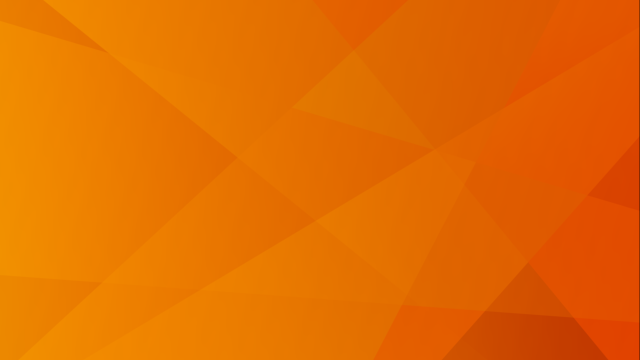
This background is drawn by a WebGL 1 fragment shader. Its source:

```glsl
precision highp float;
// Overlapping translucent orange facets cut by eight long diagonal edges.

uniform vec2 u_resolution;

// Signed distance to the line from a to b, positive on its left.
float lineDistance(vec2 p, vec2 a, vec2 b) {
  vec2 dir = normalize(b - a);
  return dir.x * (p.y - a.y) - dir.y * (p.x - a.x);
}

// Smooth coverage of the positive side of a line.
float side(float d) {
  float soft = 0.8 / u_resolution.y;
  return smoothstep(-soft, soft, d);
}

// Step across a line that fades away from it on both sides.
float crease(float d) {
  return (side(d) - 0.5) * exp(-4.0 * abs(d));
}

void main() {
  vec2 uv = gl_FragCoord.xy / u_resolution;
  vec2 p = vec2(uv.x * 16.0 / 9.0, uv.y);

  // Line distances, named by their positive side
  float fall = lineDistance(p, vec2(0.120, 1.0), vec2(1.354, 0.0));
  float slant = lineDistance(p, vec2(0.0, 0.942), vec2(1.778, 0.414));
  float rise = lineDistance(p, vec2(1.134, 1.0), vec2(0.051, 0.0));
  float steepFall = lineDistance(p, vec2(0.868, 1.0), vec2(1.690, 0.0));
  float steep = lineDistance(p, vec2(1.556, 1.0), vec2(1.037, 0.0));
  float ramp = lineDistance(p, vec2(1.778, 0.926), vec2(0.231, 0.0));
  float floorLine = lineDistance(p, vec2(1.778, 0.104), vec2(0.0, 0.236));
  float corner = lineDistance(p, vec2(1.778, 0.623), vec2(1.227, 0.0));

  float aboveFall = side(fall);
  float aboveSlant = side(slant);
  float rightRise = side(rise);
  float rightFall = side(steepFall);
  float rightSteep = side(steep);
  float belowRamp = side(ramp);
  float belowFloor = side(floorLine);
  float rightCorner = side(corner);

  // Amber to red-orange base, as red and green
  float across = uv.x + 0.08 * (uv.y - 0.5);
  vec2 tone = vec2(mix(0.945, 0.875, smoothstep(0.0, 0.7, across)),
                   0.562 - 0.33 * across + 0.07 * across * across);

  // Soft light and shade running along the full edges
  float slantFade = 0.5 - 0.5 * smoothstep(0.2, 0.45, uv.x) + smoothstep(0.66, 0.75, uv.x);
  tone += crease(fall) * vec2(0.012, 0.026) * (1.0 - 1.5 * smoothstep(0.5, 0.8, uv.x));
  tone -= crease(slant) * vec2(0.008, 0.022) * slantFade;
  tone += crease(rise) * vec2(0.01, 0.022);
  tone -= crease(steepFall) * vec2(0.004, 0.014) * smoothstep(0.1, 0.4, uv.y);
  tone += crease(steep) * vec2(0.008, -0.018);
  tone += crease(ramp) * vec2(0.01, 0.02);
  tone -= crease(floorLine) * vec2(0.006, 0.013);
  tone -= crease(corner) * vec2(0.012, 0.015);

  // Left facets
  float left = 1.0 - rightRise;
  tone -= (1.0 - aboveFall) * aboveSlant * left * vec2(0.022, 0.04);
  tone += aboveFall * left * mix(vec2(0.0, 0.012), vec2(0.015, -0.005), rightFall);
  tone -= (1.0 - aboveFall) * left * smoothstep(0.0, 0.36, uv.x) * vec2(0.008, 0.016);
  tone -= belowFloor * left * vec2(0.012, 0.022);

  // Central facets
  float middle = rightRise * (1.0 - rightSteep);
  float glow = smoothstep(0.1, 0.45, uv.x);
  tone += middle * belowRamp * vec2(0.01, 0.03 - 0.008 * smoothstep(0.5, 0.75, uv.x)) * glow;
  tone += middle * (1.0 - belowRamp) * aboveSlant * vec2(-0.006, 0.034 - 0.012 * rightFall);

  // Upper right facets, brightest along the ramp
  float upper = rightSteep * aboveSlant;
  tone += upper * (1.0 - belowRamp) * vec2(0.015, 0.01 + 0.035 * smoothstep(0.7, 1.0, uv.y));
  tone += upper * belowRamp * vec2(0.012, 0.04 * exp(-4.0 * max(ramp, 0.0)));
  tone -= upper * rightCorner * vec2(0.03, 0.04);

  // Lower right facets, darkest toward the bottom corner
  float lower = rightSteep * (1.0 - aboveSlant);
  float shade = smoothstep(0.66, 0.94, uv.x);
  tone += lower * (1.0 - rightCorner) * (1.0 - belowFloor) * vec2(-0.01, 0.016 - 0.01 * rightFall);
  tone += lower * rightCorner * mix(vec2(-0.032, -0.01) - 0.03 * shade, vec2(0.01, -0.015), rightFall);
  tone -= lower * rightCorner * belowFloor * mix(vec2(0.02, 0.025) + 0.025 * shade, vec2(0.0, 0.03), rightFall);
  tone += lower * belowFloor * (1.0 - rightCorner) * vec2(0.01, -0.012);

  // Faint mottling from layered sines
  float mottle = sin(p.x * 71.0 + 2.0 * sin(p.y * 23.0)) + sin(p.x * 113.0 - p.y * 37.0);
  tone += 0.001 * mottle;

  // Thin dark rim on the right
  tone *= 1.0 - 0.4 * smoothstep(0.998, 0.9995, uv.x);

  gl_FragColor = vec4(tone, 0.0, 1.0);
}
```
